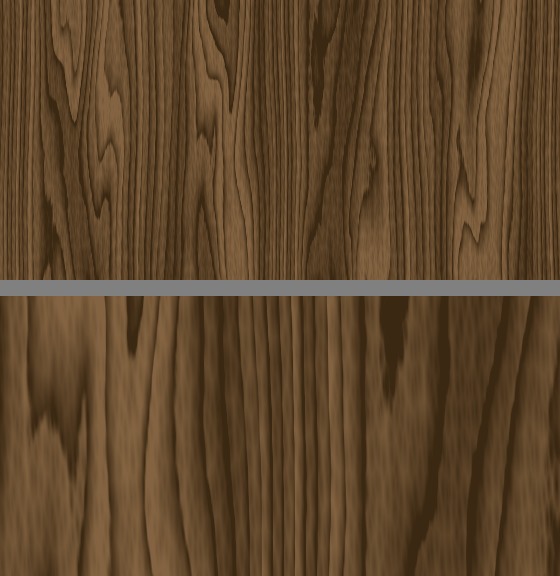
Top: the whole. Bottom: its middle third, enlarged.
Write a WebGL 1 fragment shader that draws this texture.

```glsl
precision highp float;
uniform vec2 u_resolution;

float hash(vec2 p) {
  return fract(sin(dot(p, vec2(127.1, 311.7))) * 43758.5);
}

// Layered sines, each octave warped and turned
float waves(vec2 q) {
  float sum = 0.0, amp = 1.0;
  for (int i = 0; i < 4; i++) {
    q += 0.5 * sin(q.yx * 1.3 + float(i) * 2.1 + 0.7);
    sum += amp * sin(q.x + 1.1) * cos(q.y + 0.4);
    q = mat2(0.8, 0.6, -0.6, 0.8) * q * 1.7;
    amp *= 0.37;
  }
  return sum;
}

// Cellular noise: distance to the nearest jittered point
float cells(vec2 p) {
  vec2 id = floor(p);
  float nearest = 2.0;
  for (int j = -1; j <= 1; j++) {
    for (int i = -1; i <= 1; i++) {
      vec2 cell = id + vec2(float(i), float(j));
      vec2 seed = cell + vec2(hash(cell), hash(cell + 57.3));
      nearest = min(nearest, distance(p, seed));
    }
  }
  return nearest;
}

// Growth ring phase: dense straight bands between broad open figure
float ringPhase(vec2 p) {
  float a = 6.6 * (p.x - 1.0 + 0.005 * sin(p.y * 5.0 + p.x * 3.0));
  float bands = 7.5 * sin(a) + sin(2.0 * a) + 0.5 * sin(3.0 * a);
  float openness = 0.15 + 0.85 * sin(a) * sin(a);
  return bands + 1.9 * openness * waves(p * vec2(17.0, 2.8));
}

void main() {
  vec2 p = gl_FragCoord.xy / u_resolution.y;

  // Fine vertical fibres, slightly slanted
  float fibre = cells(vec2(p.x + 0.04 * p.y, p.y) * vec2(170.0, 24.0)) - 0.45;
  float streak = sin(p.x * 260.0 + 3.0 * sin(p.x * 37.0) + 0.8 * sin(p.y * 4.0));

  // Ring profile: slow darkening, then a smoothed return to light
  float phase = ringPhase(p);
  float slope = abs(ringPhase(p + vec2(1.0 / u_resolution.y, 0.0)) - phase);
  phase += 0.05 * fibre;
  float ring = floor(phase), f = phase - ring;
  float edge = clamp(slope * 1.2, 0.12, 0.9);
  float turn = smoothstep(1.0 - edge, 1.0, f);
  float rise = pow(min(f / (1.0 - 0.6 * edge), 1.0), 3.5);
  float lateWood = mix(rise * (1.0 - turn) * 1.2, 0.25, smoothstep(0.45, 1.1, slope));
  float ringTone = mix(hash(vec2(ring, 3.0)), hash(vec2(ring + 1.0, 3.0)), turn);

  // Tone from rings, broad shading and fibres
  float tone = 0.73 + 0.29 * sin(phase * 1.7 + sin(phase * 0.6));
  tone += 0.42 * (ringTone - 0.5) + 0.2 * waves(p * vec2(5.0, 1.0) + 4.0);
  tone -= lateWood * (0.6 + 0.5 * ringTone);
  tone += 0.42 * fibre + 0.07 * streak;

  vec3 darkWalnut = vec3(0.26, 0.18, 0.09);
  vec3 paleWalnut = vec3(0.49, 0.37, 0.24);
  gl_FragColor = vec4(mix(darkWalnut, paleWalnut, clamp(tone, -0.12, 1.1)), 1.0);
}
```
